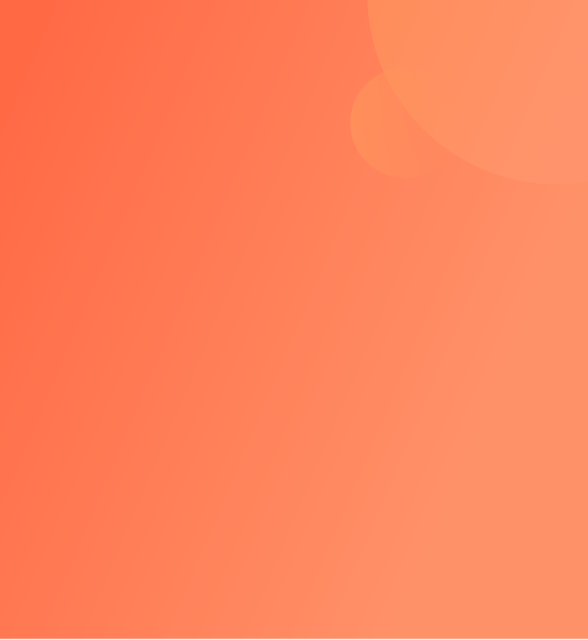
Give the GLSL for this background, as a WebGL 1 fragment shader.

```glsl
precision highp float;
// Warm coral background: a slanted linear gradient, two translucent discs in
// the upper right and a hairline of pale light along the bottom border.
// Lengths are in canvas heights, origin at the lower left.

uniform vec2 u_resolution;

#define SLOPE_DIR    vec2(0.92, -0.39)
#define SLOPE_RANGE  vec2(0.052, 0.945)
#define CORAL        vec3(1.0, 0.412, 0.268)
#define PEACH        vec3(1.0, 0.567, 0.408)
#define BIG_DISC     vec3(0.870, 1.008, 0.296)
#define BIG_RANGE    vec2(0.53, 0.90)
#define BIG_ORANGE   vec3(1.0, 0.553, 0.353)
#define BIG_PEACH    vec3(1.0, 0.580, 0.424)
#define SMALL_DISC   vec3(0.6336, 0.808, 0.0863)
#define SMALL_ORANGE vec4(1.0, 0.580, 0.360, 0.75)
#define HAIRLINE     vec3(1.0, 0.95, 0.93)
#define HAIRLINE_TOP 0.00195

// Linear 0..1 ramp between range.x and range.y.
float ramp(float value, vec2 range) {
    return clamp((value - range.x) / (range.y - range.x), 0.0, 1.0);
}

// Antialiased coverage of a shape from its signed distance.
float coverage(float signedDistance) {
    return clamp(0.5 - signedDistance * u_resolution.y, 0.0, 1.0);
}

// Coverage of a disc given as centre (xy) and radius (z).
float discMask(vec2 p, vec3 disc) {
    return coverage(length(p - disc.xy) - disc.z);
}

void main() {
    vec2 p = gl_FragCoord.xy / u_resolution.y;

    // Base gradient, measured from the top left corner.
    float along = dot(p - vec2(0.0, 1.0), SLOPE_DIR);
    vec3 color = mix(CORAL, PEACH, ramp(along, SLOPE_RANGE));

    // Large disc cut off by the top and right borders.
    vec3 bigColor = mix(BIG_ORANGE, BIG_PEACH, ramp(along, BIG_RANGE));
    color = mix(color, bigColor, discMask(p, BIG_DISC));

    // Small disc fading out toward its right side.
    float across = (p.x - SMALL_DISC.x) / SMALL_DISC.z;
    float fade = 1.0 - ramp(across, vec2(-1.0, 0.9));
    color = mix(color, SMALL_ORANGE.rgb, SMALL_ORANGE.a * fade * discMask(p, SMALL_DISC));

    // Pale hairline along the bottom border.
    color = mix(color, HAIRLINE, coverage(p.y - HAIRLINE_TOP));

    gl_FragColor = vec4(color, 1.0);
}
```
